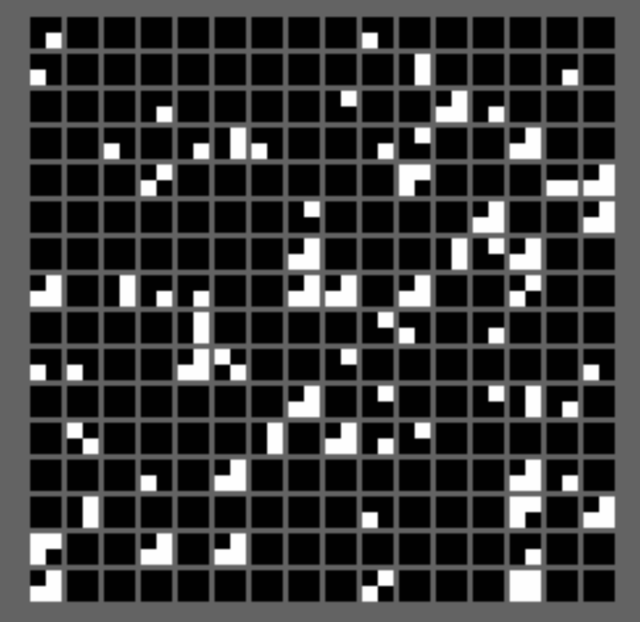
A Shadertoy shader for this pattern:

```glsl
// A 16 by 16 grid of black tiles on grey, some with white quarter blocks.

const float TILE_COUNT = 16.0;
const float PITCH = 0.0593;                     // tile spacing, in canvas heights
const vec2 GRID_SHIFT = vec2(0.004, 0.0027);    // grid centre from canvas centre
const float HALF_TILE = 0.425;                  // in tile spacings
const float EDGE_BLUR = 0.047;
const float LIT_SHARE = 0.30;
const vec3 GREY = vec3(0.388);
const vec3 BLACK = vec3(0.005);
const vec3 WHITE = vec3(0.995);

// Two independent random values per tile.
vec2 hash22(vec2 tile) {
    uvec2 q = uvec2(tile) * uvec2(1597u, 3571u) + uvec2(911u, 277u);
    uint n = (q.x ^ q.y) * 74093u;
    n = (n ^ (n >> 15)) * 83401u;
    n ^= n >> 13;
    uint m = n * 92821u + 5381u;
    m ^= m >> 16;
    return vec2(n & 65535u, m & 65535u) / 65536.0;
}

// Soft coverage of the box between two corners.
float softBox(vec2 p, vec2 low, vec2 high, float blur) {
    vec2 span = smoothstep(low - blur, low + blur, p)
              - smoothstep(high - blur, high + blur, p);
    return span.x * span.y;
}

// White quarters of a lit tile: top left, top right, bottom left, bottom right.
vec4 quarterMask(float pick) {
    if (pick < 0.25) return vec4(0, 1, 1, 1);   // corner
    if (pick < 0.46) return vec4(0, 0, 0, 1);   // single quarters
    if (pick < 0.62) return vec4(0, 0, 1, 0);
    if (pick < 0.73) return vec4(0, 1, 0, 0);
    if (pick < 0.87) return vec4(0, 1, 0, 1);   // halves
    if (pick < 0.895) return vec4(1, 0, 1, 0);
    if (pick < 0.92) return vec4(0, 0, 1, 1);
    if (pick < 0.96) return vec4(0, 1, 1, 0);   // diagonals
    if (pick < 0.975) return vec4(1, 0, 0, 1);
    if (pick < 0.99) return vec4(1);            // full tile
    return vec4(1, 1, 1, 0);
}

// Sum of the white quarters; neighbours join without a seam.
float whiteCoverage(vec2 p, vec4 mask, float blur) {
    float total = 0.0;
    for (int i = 0; i < 4; i++) {
        vec2 low = vec2(i % 2, 1 - i / 2) * HALF_TILE - HALF_TILE;
        total += mask[i] * softBox(p, low, low + HALF_TILE, blur);
    }
    return total;
}

void mainImage(out vec4 fragColor, in vec2 fragCoord) {
    // Tile coordinates
    vec2 p = (fragCoord - 0.5 * iResolution.xy) / iResolution.y;
    vec2 grid = (p - GRID_SHIFT) / PITCH + 0.5 * TILE_COUNT;
    vec2 tile = floor(grid);
    vec2 local = fract(grid) - 0.5;
    float blur = max(EDGE_BLUR, 0.5 / (PITCH * iResolution.y));

    vec3 color = GREY;
    if (all(greaterThanEqual(tile, vec2(0))) && all(lessThan(tile, vec2(TILE_COUNT)))) {
        // Black tile, then its white quarters
        vec2 random = hash22(tile);
        float lit = step(random.x, LIT_SHARE);
        float cover = softBox(local, vec2(-HALF_TILE), vec2(HALF_TILE), blur);
        float white = lit * whiteCoverage(local, quarterMask(random.y), blur);
        color = mix(GREY, BLACK, cover) + (WHITE - BLACK) * white;
    }
    fragColor = vec4(color, 1.0);
}
```
